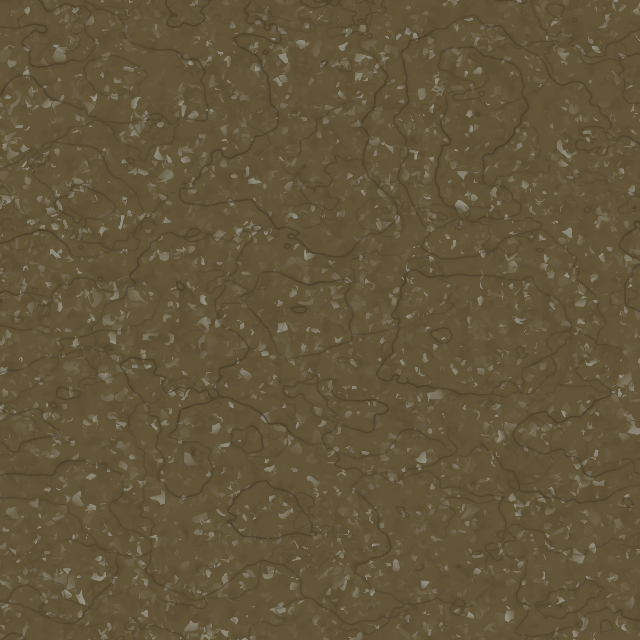
Reproduce this texture procedurally as a Shadertoy shader.

```glsl
// Weathered olive-brown surface with pale angular flecks and fine dark cracks.
// Flecks are warped Voronoi cells trimmed by noise; cracks are contour lines
// of a fractal height field, drawn with a constant width.

const vec3 BROWN = vec3(0.385, 0.332, 0.218);
const vec3 DARK_BROWN = vec3(0.352, 0.302, 0.198);
const vec3 CRACK = vec3(0.265, 0.225, 0.150);
const vec3 PALE_GREY = vec3(0.620, 0.620, 0.575);

float hash(vec2 p) {
    vec3 q = fract(vec3(p.xyx) * 0.1031);
    q += dot(q, q.yzx + 33.33);
    return fract((q.x + q.y) * q.z);
}

vec2 hash2(vec2 p) {
    return vec2(hash(p), hash(p + 71.7));
}

float noise(vec2 p) {
    vec2 cell = floor(p);
    vec2 f = fract(p);
    f = f * f * (3.0 - 2.0 * f);
    float low = mix(hash(cell), hash(cell + vec2(1, 0)), f.x);
    float high = mix(hash(cell + vec2(0, 1)), hash(cell + vec2(1, 1)), f.x);
    return mix(low, high, f.y);
}

float fbm(vec2 p) {
    mat2 turn = mat2(0.8, 0.6, -0.6, 0.8);
    float sum = 0.0;
    float amplitude = 0.5;
    for (int i = 0; i < 5; i++) {
        sum += amplitude * noise(p);
        p = turn * p * 2.03 + 17.3;
        amplitude *= 0.46;
    }
    return sum;
}

// Opacity of one layer of flecks; share is the fraction of filled cells.
float flecks(vec2 uv, float scale, float share, float seed) {
    vec2 p = uv * scale + seed;
    p += 0.75 * (vec2(noise(p * 1.1), noise(p * 1.1 + 43.0)) - 0.5);
    vec2 base = floor(p);
    vec2 nearestId = base;
    vec2 toNearest = vec2(0.0);
    float nearest = 9.0;
    float second = 9.0;
    for (int y = -1; y <= 1; y++) {
        for (int x = -1; x <= 1; x++) {
            vec2 id = base + vec2(x, y);
            vec2 offset = id + hash2(id) - p;
            float d = length(offset);
            if (d < nearest) {
                second = nearest;
                nearest = d;
                nearestId = id;
                toNearest = offset;
            } else {
                second = min(second, d);
            }
        }
    }
    float filled = step(hash(nearestId + 5.3), share);
    float strength = hash(nearestId + 19.1);
    float angle = 6.2832 * hash(nearestId + 31.7);
    float slope = dot(toNearest, vec2(cos(angle), sin(angle)));
    float shade = clamp(0.8 + 0.8 * slope, 0.2, 1.0);
    float body = smoothstep(0.02, 0.22, second - nearest);
    float trim = smoothstep(0.36, 0.50, noise(p * 1.7 + 91.0));
    return filled * body * trim * shade * mix(0.08, 0.85, pow(strength, 3.0));
}

// Darkness of the contour lines of a fractal field.
float cracks(vec2 uv, float scale, float levels, float width, float seed) {
    vec2 p = uv * vec2(0.8, 1.15) * scale + seed;
    float e = 0.0012;
    float h = fbm(p);
    float hx = fbm(p + vec2(e * scale * 0.8, 0.0));
    float hy = fbm(p + vec2(0.0, e * scale * 1.15));
    float steepness = length(vec2(hx - h, hy - h)) * levels / e;
    float d = abs(fract(h * levels) - 0.5) / max(steepness, 7.0);
    float line = 1.0 - smoothstep(0.25 * width, width, d);
    float halo = 1.0 - smoothstep(0.0, 3.5 * width, d);
    return 0.75 * line + 0.25 * halo;
}

void mainImage(out vec4 fragColor, in vec2 fragCoord) {
    vec2 uv = fragCoord / iResolution.y;

    // Mottled ground
    float mottle = 0.6 * noise(uv * 55.0) + 0.4 * noise(uv * 130.0 + 9.0);
    vec3 color = mix(BROWN, DARK_BROWN, 0.7 * smoothstep(0.45, 0.85, mottle));

    // Pale flecks, from broad and faint to small and crisp
    float density = 0.75 + 0.5 * noise(uv * 7.0 + 3.0);
    float pale = flecks(uv, 62.0, 0.17 * density, 11.0);
    pale = max(pale, flecks(uv, 84.0, 0.19 * density, 47.0));
    pale = max(pale, flecks(uv.yx, 115.0, 0.18 * density, 83.0));
    color = mix(color, PALE_GREY, pale);

    // Meandering cracks, uneven in depth
    float depth = mix(0.25, 0.75, noise(uv * 14.0 + 60.0));
    float crack = depth * cracks(uv, 5.0, 6.5, 0.0021, 21.0);
    crack = max(crack, (0.8 - depth) * cracks(uv, 8.0, 5.0, 0.0018, 57.0));
    color = mix(color, CRACK, crack);

    fragColor = vec4(color, 1.0);
}
```
